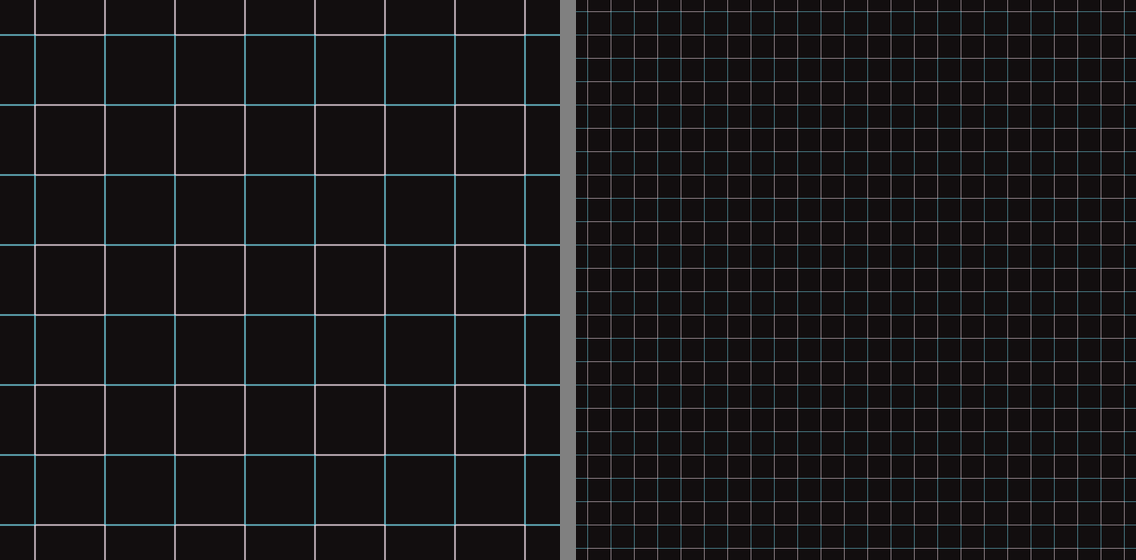
Left, the tile; right, the same tile 3 across and 3 down.
Reproduce this pattern procedurally as a Shadertoy shader.

```glsl
// Thin square grid on near-black, its segments alternating between pink and cyan.

const float PI = 3.14159265;
const float REPEATS = 8.0;        // cells across and down
const float LINE_WIDTH = 0.0188;  // fraction of a cell

const vec3 BACKGROUND = vec3(0.07, 0.055, 0.06);
const vec3 PINK = vec3(0.955, 0.88, 0.925);
const vec3 CYAN = vec3(0.46, 0.825, 0.895);

// Coverage of lines lying halfway between whole cell coordinates
vec2 lineCoverage(vec2 cell, vec2 pixel, float width) {
    vec2 dist = abs(fract(cell) - 0.5);
    return clamp((0.5 * width - dist) / pixel + 0.5, 0.0, 1.0);
}

// 1 around even cell coordinates, 0 around odd ones, with smoothed changes
vec2 evenCells(vec2 cell, vec2 pixel) {
    return clamp(0.5 + cos(PI * cell) / (PI * pixel), 0.0, 1.0);
}

void mainImage(out vec4 fragColor, in vec2 fragCoord) {
    vec2 cell = REPEATS * fragCoord / iResolution.xy;
    vec2 pixel = REPEATS / iResolution.xy;

    vec2 coverage = lineCoverage(cell, pixel, LINE_WIDTH);
    vec2 even = evenCells(cell, pixel);

    // Horizontal segments change by column, vertical ones by row
    vec3 horizontalColor = mix(PINK, CYAN, even.x);
    vec3 verticalColor = mix(CYAN, PINK, even.y);

    vec3 color = mix(BACKGROUND, horizontalColor, coverage.y);
    color = mix(color, verticalColor, coverage.x);
    fragColor = vec4(color, 1.0);
}
```
